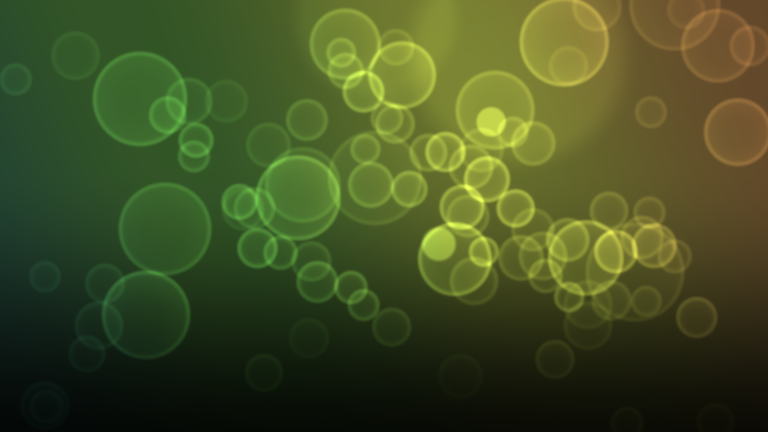
This background is drawn by a WebGL 2 fragment shader. Its source:

```glsl
#version 300 es
precision highp float;
// Glowing bokeh discs drifting over a teal, green, lime and amber gradient.

#define CHAIN_DISCS 12
#define FAINT_DISCS 38
#define FILL 0.17
#define RIM 0.19
#define RIM_WIDTH 0.0055
#define BASE_LIGHT 0.37
#define HUE_TILT 0.25
#define CHAIN_SAG 0.28
#define CHAIN_JITTER 0.08

uniform vec2 u_resolution;
out vec4 fragColor;

const vec3 TEAL = vec3(0.14, 0.48, 0.40);
const vec3 GREEN = vec3(0.34, 0.70, 0.24);
const vec3 LIME = vec3(0.74, 0.81, 0.25);
const vec3 AMBER = vec3(0.84, 0.56, 0.28);
const vec3 HAZE = vec3(0.07, 0.07, 0.06);

float hash(float n) {
  return fract(sin(n * 127.1) * 43758.5453);
}

// Hue runs from cool at the left to warm at the right
vec3 tintAt(vec2 uv) {
  float h = uv.x + HUE_TILT * (uv.y - 0.5);
  vec3 tint = mix(TEAL, GREEN, smoothstep(-0.1, 0.25, h));
  tint = mix(tint, LIME, smoothstep(0.28, 0.66, h));
  return mix(tint, AMBER, smoothstep(0.68, 1.10, h));
}

// Translucent disc with a thin bright rim
float disc(vec2 p, vec2 center, float radius, float strength) {
  float d = length(p - center);
  float edge = max(0.004, 1.5 / u_resolution.y);
  float body = 1.0 - smoothstep(radius - edge, radius + edge, d);
  float shade = mix(0.75, 1.1, smoothstep(0.3, 1.0, d / radius));
  float ring = (d - radius + RIM_WIDTH) / RIM_WIDTH;
  return strength * (FILL * body * shade + RIM * exp(-ring * ring));
}

// Out-of-focus disc without a rim
float glow(vec2 p, vec2 center, float radius, float strength) {
  return strength * (1.0 - smoothstep(radius * 0.82, radius * 1.12, length(p - center)));
}

// Small discs strewn along a sagging diagonal
float chain(vec2 p, vec2 start, vec2 end, float seed) {
  float light = 0.0;
  for (int i = 0; i < CHAIN_DISCS; i++) {
    float n = seed + float(i) * 4.0;
    float along = (float(i) + 0.5) / float(CHAIN_DISCS);
    vec2 center = mix(start, end, along);
    center.y -= CHAIN_SAG * along * (1.0 - along);
    center += CHAIN_JITTER * (vec2(hash(n), hash(n + 1.0)) - 0.5);
    float radius = mix(0.035, 0.054, hash(n + 2.0));
    light += disc(p, center, radius, mix(0.35, 0.95, hash(n + 3.0)));
  }
  return light;
}

// Dim discs spread over the whole canvas
float faintDiscs(vec2 p, float aspect) {
  float light = 0.0;
  for (int i = 0; i < FAINT_DISCS; i++) {
    float n = 300.0 + float(i) * 4.0;
    vec2 center = vec2(hash(n) * aspect, hash(n + 1.0));
    float radius = mix(0.036, 0.058, hash(n + 2.0));
    light += disc(p, center, radius, mix(0.2, 0.5, hash(n + 3.0)));
  }
  return light;
}

// The major discs that anchor the composition
float largeDiscs(vec2 p) {
  float light = disc(p, vec2(0.324, 0.771), 0.110, 0.75);
  light += disc(p, vec2(0.382, 0.470), 0.108, 0.65);
  light += disc(p, vec2(0.338, 0.271), 0.103, 0.90);
  light += disc(p, vec2(0.690, 0.542), 0.099, 0.85);
  light += disc(p, vec2(0.701, 0.572), 0.088, 0.40);
  light += disc(p, vec2(0.868, 0.588), 0.110, 0.35);
  light += disc(p, vec2(0.799, 0.898), 0.083, 0.60);
  light += disc(p, vec2(0.931, 0.826), 0.079, 0.75);
  light += disc(p, vec2(1.146, 0.745), 0.092, 0.55);
  light += disc(p, vec2(1.306, 0.903), 0.104, 0.75);
  light += disc(p, vec2(1.053, 0.400), 0.086, 1.00);
  light += disc(p, vec2(1.356, 0.403), 0.088, 0.90);
  light += disc(p, vec2(1.470, 0.370), 0.115, 0.35);
  light += disc(p, vec2(1.562, 0.988), 0.106, 0.35);
  light += disc(p, vec2(1.662, 0.894), 0.086, 0.45);
  light += disc(p, vec2(1.708, 0.694), 0.079, 0.60);
  return light;
}

void main() {
  vec2 uv = gl_FragCoord.xy / u_resolution;
  vec2 p = gl_FragCoord.xy / u_resolution.y;
  vec3 tint = tintAt(uv);

  // Backdrop fading to near black at the bottom
  float dusk = mix(0.10, 1.0, smoothstep(-0.06, 0.62, uv.y));
  vec3 color = (tint * BASE_LIGHT + HAZE) * dusk;

  // Broad warm light at the top, then two bright cores
  vec2 halo = p - vec2(1.10, 0.80);
  float light = 0.09 * exp(-dot(halo, halo) / 0.18);
  light += glow(p, vec2(1.20, 0.873), 0.255, 0.10);
  light += glow(p, vec2(0.87, 0.96), 0.19, 0.07);
  light += glow(p, vec2(1.137, 0.718), 0.035, 0.32);
  light += glow(p, vec2(1.016, 0.435), 0.040, 0.36);

  light += largeDiscs(p);
  light += chain(p, vec2(0.38, 0.75), vec2(0.90, 0.26), 11.0);
  light += chain(p, vec2(0.70, 0.74), vec2(1.62, 0.23), 83.0);
  light += chain(p, vec2(0.73, 0.88), vec2(1.60, 0.38), 157.0);
  light += faintDiscs(p, u_resolution.x / u_resolution.y);

  color += tint * light * mix(0.25, 1.0, smoothstep(0.0, 0.45, uv.y));
  fragColor = vec4(min(color, 1.0), 1.0);
}
```
